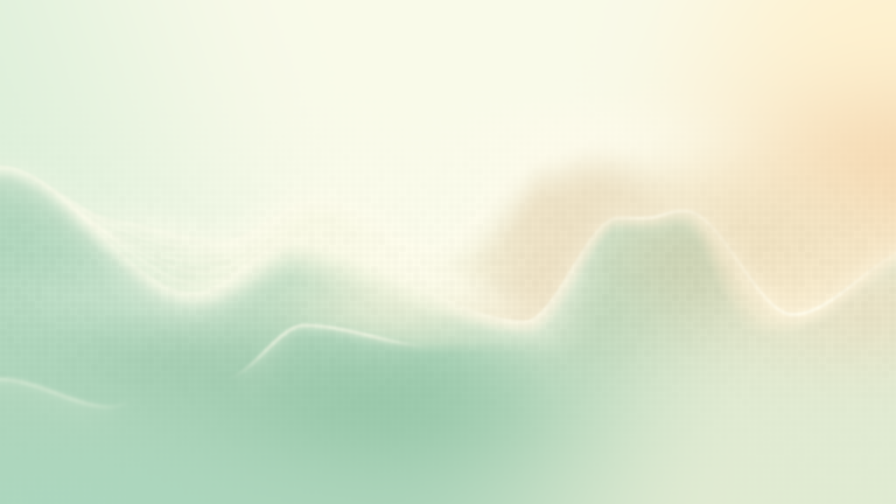
Give the GLSL for this background, as a WebGL 1 fragment shader.

```glsl
precision highp float;
// Pale misty hills: a cream and peach sky above folds of translucent green veil.
// Ridge heights are sums of smooth steps; soft elliptical glows tint each layer,
// then thin broken crests, fine filaments and a woven grain are laid on top.
uniform vec2 u_resolution;

float glow(vec2 p, vec2 center, vec2 radius) {
  vec2 q = (p - center) / radius;
  return exp(-dot(q, q));
}

float ramp(float a, float b, float x) { return smoothstep(a, b, x); }

// The long front fold, crossing the whole canvas
float frontRidge(float x) {
  return 0.669 - 0.25 * ramp(0.0, 0.215, x) + 0.102 * ramp(0.215, 0.33, x)
       - 0.16 * ramp(0.32, 0.59, x) + 0.206 * ramp(0.585, 0.69, x)
       + 0.014 * ramp(0.72, 0.76, x) - 0.205 * ramp(0.765, 0.885, x)
       + 0.135 * ramp(0.885, 1.03, x);
}

// The fainter fold behind it
float backRidge(float x) {
  return 0.669 - 0.10 * ramp(0.0, 0.13, x) - 0.045 * ramp(0.10, 0.25, x)
       + 0.078 * ramp(0.25, 0.35, x) - 0.093 * ramp(0.36, 0.48, x)
       + 0.19 * ramp(0.48, 0.61, x) + 0.02 * ramp(0.60, 0.66, x)
       - 0.09 * ramp(0.67, 0.82, x);
}

// Two short folds low on the left
float middleRidge(float x) {
  return 0.25 + 0.105 * ramp(0.25, 0.34, x) - 0.043 * ramp(0.34, 0.49, x);
}
float lowRidge(float x) {
  return 0.248 - 0.055 * ramp(0.0, 0.125, x) + 0.02 * ramp(0.12, 0.17, x);
}

// Height above a ridge, corrected for its slope
float slopeDistance(float y, float h, float hNext) {
  float slope = (hNext - h) / 0.002 * 0.5625;
  return (y - h) / sqrt(1.0 + slope * slope);
}

float line(float d, float width) { return exp(-d * d / (width * width)); }

// Soft light that hangs below a crest
float veil(float d, float depth) {
  return smoothstep(0.006, -0.006, d) * exp(min(d, 0.0) / depth);
}

float hash(vec2 c) { return fract(sin(dot(c, vec2(12.99, 78.23))) * 437.58); }

void main() {
  vec2 p = gl_FragCoord.xy / u_resolution;
  float x = p.x, xn = p.x + 0.002;
  float frontY = frontRidge(x), backY = backRidge(x);
  float front = slopeDistance(p.y, frontY, frontRidge(xn));
  float back = slopeDistance(p.y, backY, backRidge(xn));
  float middle = slopeDistance(p.y, middleRidge(x), middleRidge(xn));
  float low = slopeDistance(p.y, lowRidge(x), lowRidge(xn));

  // Sky: mint to cream, with warm light on the right
  vec3 cream = vec3(0.99, 0.982, 0.92);
  vec3 sky = mix(vec3(0.86, 0.935, 0.85), vec3(0.975, 0.98, 0.915),
                 smoothstep(-0.1, 0.42, x + 0.2 * (p.y - 0.7)));
  sky = mix(sky, vec3(0.985, 0.93, 0.81), 0.75 * smoothstep(0.6, 0.95, x + 0.3 * (0.7 - p.y)));
  sky = mix(sky, vec3(1.0, 0.95, 0.81), 0.7 * glow(p, vec2(1.0, 0.95), vec2(0.2, 0.2)));
  sky = mix(sky, vec3(0.96, 0.84, 0.68), 0.8 * glow(p, vec2(1.02, 0.67), vec2(0.18, 0.17)));
  sky = mix(sky, cream, 0.8 * glow(p, vec2(0.66, 0.72), vec2(0.13, 0.07)));

  // Back fold: pale on the left, beige behind the right hill
  vec3 fold = mix(vec3(0.83, 0.915, 0.82), vec3(0.95, 0.96, 0.87), smoothstep(0.1, 0.36, x));
  fold = mix(fold, vec3(0.925, 0.88, 0.77), smoothstep(0.46, 0.61, x));
  float foldDepth = 0.04 + 0.07 * smoothstep(0.45, 0.6, x);
  float foldMask = smoothstep(0.015, -foldDepth, back) * (1.0 - smoothstep(0.64, 0.88, x));
  vec3 color = mix(sky, fold, foldMask);
  color = mix(color, vec3(0.92, 0.865, 0.735), 0.7 * glow(p, vec2(0.84, 0.52), vec2(0.15, 0.13)));

  // Green body, fading to pale mist at lower right
  vec3 body = mix(vec3(0.685, 0.835, 0.735), vec3(0.88, 0.92, 0.825),
                  smoothstep(0.44, 0.84, x - 0.12 * (p.y - 0.2)));
  body = mix(body, vec3(0.585, 0.775, 0.655), 0.8 * glow(p, vec2(0.42, 0.2), vec2(0.19, 0.15)));
  body = mix(body, vec3(0.62, 0.785, 0.675), 0.55 * glow(p, vec2(0.22, 0.29), vec2(0.12, 0.09)));
  body = mix(body, vec3(0.67, 0.845, 0.75), 0.6 * glow(p, vec2(0.06, 0.0), vec2(0.3, 0.14)));
  body = mix(body, vec3(0.78, 0.885, 0.8), 0.6 * glow(p, vec2(0.12, 0.41), vec2(0.13, 0.07)));
  body = mix(body, vec3(0.785, 0.81, 0.685), 0.85 * glow(p, vec2(0.77, 0.48), vec2(0.11, 0.14)));
  body = mix(body, vec3(0.72, 0.82, 0.705), 0.5 * glow(p, vec2(0.65, 0.37), vec2(0.08, 0.1)));
  body = mix(body, vec3(0.91, 0.875, 0.76), 0.85 * glow(p, vec2(0.97, 0.4), vec2(0.14, 0.13)));
  // Light sheet between the front and middle folds
  float sheet = glow(p, vec2(0.45, 0.4), vec2(0.14, 0.1)) * smoothstep(-0.025, 0.015, middle);
  body = mix(body, vec3(0.905, 0.925, 0.83), 0.9 * sheet);
  float softness = 0.03 + 0.07 * glow(p, vec2(0.37, 0.48), vec2(0.11, 0.2))
                 + 0.07 * glow(p, vec2(0.83, 0.48), vec2(0.05, 0.2));
  color = mix(color, body, smoothstep(0.008, -softness, front));

  // Hanging light
  float dips = glow(p, vec2(0.21, 0.43), vec2(0.08, 0.12))
             + 1.2 * glow(p, vec2(0.6, 0.42), vec2(0.07, 0.15));
  float backFade = 1.0 - smoothstep(0.58, 0.74, x);
  color = mix(color, cream, 0.5 * veil(back, 0.045) * backFade);
  color = mix(color, cream, 0.4 * line(back, 0.035) * smoothstep(0.05, 0.2, x) * backFade);
  color = mix(color, cream, 0.55 * veil(front, 0.05) * min(0.15 + dips, 1.0));
  color = mix(color, cream, 0.15 * line(front, 0.025));
  float beam = p.y - (0.53 - 0.75 * (x - 0.38));
  color = mix(color, cream, 0.65 * line(beam, 0.04) * glow(p, vec2(0.47, 0.46), vec2(0.11, 0.1)));

  // Filaments fanned between the two folds
  float fan = smoothstep(0.05, 0.12, x) * (1.0 - smoothstep(0.24, 0.62, x));
  for (int i = 1; i < 6; i++) {
    float t = float(i) / 6.0;
    float strand = p.y - mix(backY, frontY, t) - 0.008 * sin(24.0 * x + 5.0 * t);
    color = mix(color, cream, 0.16 * fan * (line(strand, 0.005) + veil(strand, 0.03)));
  }

  // Thin crests, bright only in places
  float crest = 0.12 + 0.2 * line(x, 0.12) + 0.3 * line(x - 0.585, 0.05)
              + 0.35 * line(x - 0.73, 0.055) + 0.6 * line(x - 0.9, 0.055);
  color = mix(color, cream, crest * line(front, 0.0045));
  float middleFade = smoothstep(0.25, 0.31, x) * (1.0 - smoothstep(0.41, 0.49, x));
  color = mix(color, cream, middleFade * (0.4 * line(middle, 0.005) + 0.25 * veil(middle, 0.025)));
  float lowFade = 1.0 - smoothstep(0.08, 0.16, x);
  color = mix(color, cream, lowFade * (0.22 * line(low, 0.006) + 0.15 * veil(low, 0.03)));

  // Fine woven grain, strongest across the middle
  vec2 weave = p * vec2(128.0, 72.0);
  float threads = 0.5 * (cos(6.2832 * weave.x) + cos(6.2832 * weave.y));
  float grain = 0.009 * threads + 0.013 * (hash(floor(weave)) - 0.5);
  color += grain * line(p.y - 0.45, 0.27) * (0.3 + 0.7 * smoothstep(0.3, -0.1, back));
  gl_FragColor = vec4(clamp(color, 0.0, 1.0), 1.0);
}
```
